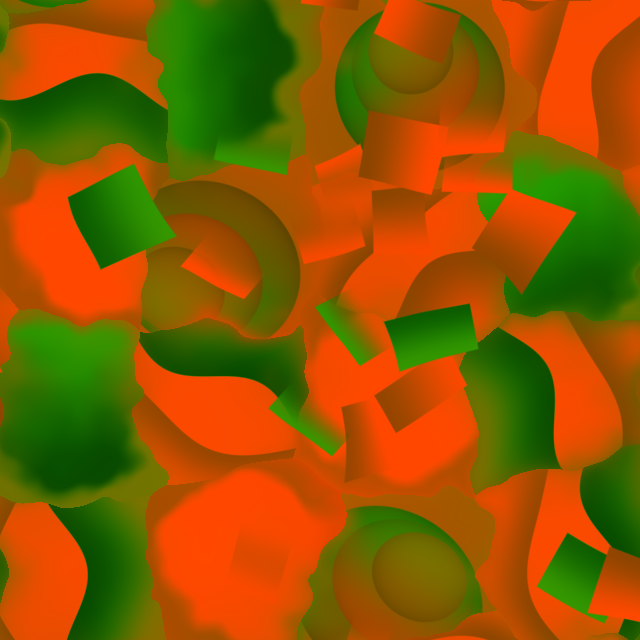
Reproduce this background procedurally as a Shadertoy shader.

```glsl
// Patchwork of irregular orange and green cells, each painted as a disc, a wavy
// petal or nested arcs, then overlaid with small blocks. Every pixel carries a
// (warmth, light) pair: crisp on one side of a contour, softly shaded on the other.

#define CELLS 3.9          // patches across the canvas
#define JITTER 0.50        // irregularity of patch centres
#define RAGGED 0.20        // waviness of patch seams
#define COOL_DISCS 0.34    // share of green discs
#define COOL_PETALS 0.70   // share of petals lying on green
#define DISC_SHARE 0.35    // share of disc patches
#define PETAL_SHARE 0.43   // share of petal patches
#define BLOCKS 8.5         // block grid across the canvas
#define BLOCK_SHARE 0.85   // density of blocks at the cluster
#define CLUSTER vec2(0.64, 0.68)
#define SEAM_GLOW 9.0      // tightness of the seam shading

float hash(vec2 p) {
    return fract(sin(dot(p, vec2(127.1, 311.7))) * 43758.5453);
}

vec2 hash2(vec2 p) {
    return vec2(hash(p), hash(p + 17.3));
}

float noise(vec2 p) {
    vec2 i = floor(p), f = fract(p);
    f = f * f * (3.0 - 2.0 * f);
    return mix(mix(hash(i), hash(i + vec2(1, 0)), f.x),
               mix(hash(i + vec2(0, 1)), hash(i + vec2(1, 1)), f.x), f.y);
}

vec2 toFrame(vec2 q, float turn) {
    vec2 axis = vec2(cos(6.2832 * turn), sin(6.2832 * turn));
    return vec2(dot(q, axis), dot(q, vec2(-axis.y, axis.x)));
}

float inside(float d, float aa) {
    return 1.0 - smoothstep(-aa, aa, d);
}

// x: green to orange, y: dark to bright
vec3 palette(vec2 paint) {
    vec3 green = mix(vec3(0.02, 0.28, 0.0), vec3(0.14, 0.62, 0.0), paint.y);
    vec3 orange = mix(vec3(0.58, 0.24, 0.0), vec3(1.0, 0.28, 0.0), paint.y);
    return mix(green, orange, paint.x);
}

vec2 centre(vec2 id) {
    return id + 0.5 + JITTER * (hash2(id) - 0.5);
}

// Flat round body with a narrow olive or brown rim
vec2 disc(vec2 q, float warm, float wobble) {
    float d = length(q) + 0.12 * (wobble - 0.5);
    float body = 1.0 - smoothstep(0.45, 0.58, d);
    vec2 rim = vec2(mix(0.38, 0.80, warm), mix(0.85, 0.5, warm));
    float light = mix(smoothstep(-0.5, 0.5, q.x), 1.0, warm);
    return mix(rim, vec2(warm, light), body);
}

// Bright band between two wavy contours that shade the backs beneath it
vec2 petal(vec2 q, float warm, float phase, float aa) {
    float wave = 0.11 * sin(5.5 * q.y + 6.28 * phase);
    float d = q.x + wave - 0.02 - 0.1 * phase;
    float e = -q.x - 0.36 + 0.5 * q.y * q.y + 0.4 * wave;
    float depth = smoothstep(0.0, 0.55, d), fall = smoothstep(0.0, 0.3, e);
    vec2 back = mix(vec2(0.42 * depth * depth, 0.05 + 0.85 * depth),
                    vec2(0.86 + 0.14 * depth, 0.2 + 0.8 * depth), warm);
    vec2 far = vec2(0.82 + 0.15 * fall, 0.25 + 0.7 * fall);
    vec2 paint = mix(back, vec2(0.97, 1.0), inside(d, aa));
    return mix(far, paint, inside(e, aa));
}

// Nested ovals running from brown or orange into green
vec2 arcs(vec2 q, float phase, float aa) {
    vec2 paint = vec2(0.72, 0.65);
    for (int i = 0; i < 3; i++) {
        float k = float(i), r = 0.52 - 0.13 * k;
        vec2 o = q - vec2(0.10, -0.05) * k;
        float d = length(o * vec2(1.0, 0.85 + 0.2 * phase)) - r;
        float ramp = smoothstep(-r, 0.7 * r, o.x);
        vec2 fill = vec2(mix(0.6 + 0.25 * sin(1.57 * k), 0.04 + 0.09 * k * k, ramp),
                         0.4 + 0.3 * ramp + 0.1 * k);
        fill.y -= 0.4 * exp(-14.0 * abs(d));
        paint = mix(paint, fill, inside(d, aa));
    }
    return paint;
}

vec2 patchwork(vec2 raw, float aa) {
    vec2 p = raw + RAGGED * (vec2(noise(raw * 3.5), noise(raw * 3.5 + 40.0)) - 0.5)
           + 0.4 * RAGGED * (vec2(noise(raw * 8.0), noise(raw * 8.0 + 70.0)) - 0.5);
    vec2 base = floor(p), id = base, q = vec2(9.0);
    for (int k = 0; k < 9; k++) {
        vec2 cell = base + vec2(k % 3 - 1, k / 3 - 1);
        vec2 o = p - centre(cell);
        if (dot(o, o) < dot(q, q)) { q = o; id = cell; }
    }
    float seam = 9.0;
    for (int k = 0; k < 25; k++) {
        vec2 o = p - centre(id + vec2(k % 5 - 2, k / 5 - 2)), gap = q - o;
        if (dot(gap, gap) > 0.001) seam = min(seam, dot(-0.5 * (q + o), normalize(gap)));
    }
    // Lattice sequences spread kinds and tints evenly
    float kind = fract(dot(id, vec2(0.5698, 0.3247)));
    float tint = fract(dot(id, vec2(0.4142, 0.7321)));
    float phase = hash(id + 8.7), turn = hash(id + 2.9);
    vec2 f = toFrame(raw - centre(id), turn);
    vec2 paint = kind < DISC_SHARE ? disc(toFrame(q, turn), step(COOL_DISCS, tint), noise(p * 5.0))
               : kind < DISC_SHARE + PETAL_SHARE ? petal(f, step(COOL_PETALS, tint), phase, aa)
               : arcs(f, phase, aa);
    // A partly shared edge tone leaves some seams crisp and dissolves others
    vec2 edge = vec2(0.3 + 0.6 * smoothstep(0.2, 0.8, noise(p * 1.3 + 9.0)), 0.65);
    edge += 0.45 * (hash2(id + 4.4) - 0.5);
    float melt = 0.1 + 0.7 * noise(p * 1.8 + 31.0);
    return mix(paint, edge, melt * exp(-SEAM_GLOW * abs(seam)));
}

// Tapered blocks around a cluster, some dissolving along one side
vec2 blocks(vec2 paint, vec2 p, float aa) {
    vec2 base = floor(p);
    for (int k = 0; k < 9; k++) {
        vec2 id = base + vec2(k % 3 - 1, k / 3 - 1);
        float near = 1.0 - smoothstep(0.08, 0.4, distance((id + 0.5) / BLOCKS, CLUSTER));
        if (hash(id + 6.4) > BLOCK_SHARE * max(near, 0.14)) continue;
        vec2 q = toFrame(p - id - hash2(id + 1.7), hash(id + 4.2));
        vec2 size = 0.24 + 0.34 * hash2(id + 9.5);
        q.x *= 1.0 + 0.9 * (hash(id + 7.7) - 0.3) * q.y;
        vec2 d = abs(q) - size;
        float ramp = smoothstep(-size.x, size.x, q.x);
        float warm = step(0.36, hash(id + 2.2));
        vec2 fill = vec2(mix(0.08 * ramp, 0.82 + 0.18 * ramp, warm), 0.25 + 0.75 * ramp);
        float fade = mix(1.0, ramp, step(0.6, hash(id + 3.8)));
        paint = mix(paint, fill, inside(max(d.x, d.y), aa) * fade);
    }
    return paint;
}

void mainImage(out vec4 fragColor, in vec2 fragCoord) {
    vec2 uv = fragCoord / iResolution.y;
    float aa = 1.0 / iResolution.y;
    vec2 paint = patchwork(uv * CELLS + 3.0, aa * CELLS);
    paint = blocks(paint, uv * BLOCKS + 0.15 * noise(uv * 9.0), aa * BLOCKS);
    paint += vec2(0.05, 0.1) * (noise(uv * 7.0) - 0.5);
    fragColor = vec4(palette(clamp(paint, 0.0, 1.0)), 1.0);
}
```
